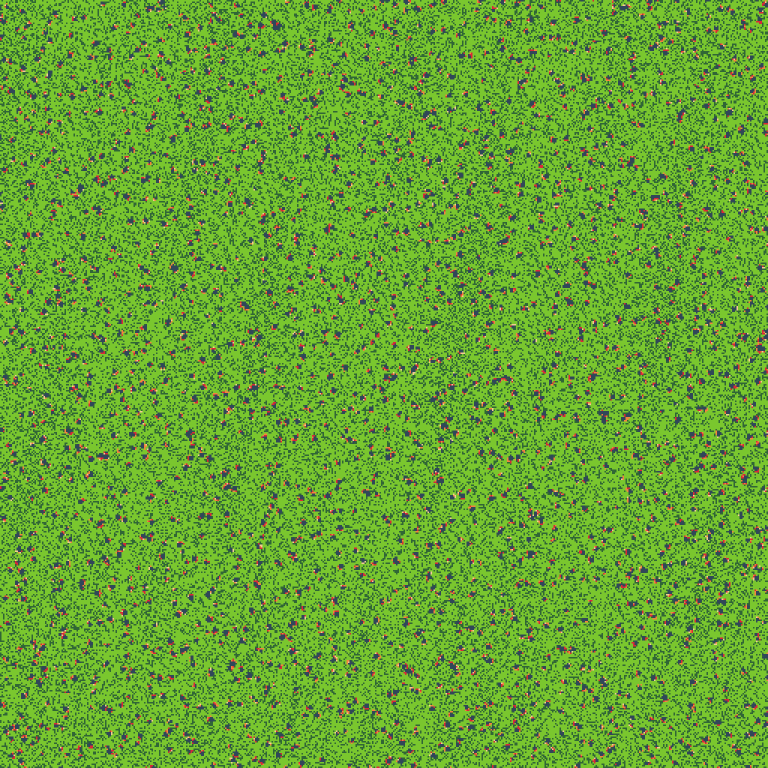
Reproduce this texture procedurally as a three.js fragment shader.

```glsl
varying vec2 vUv;

#define GRID 512.0          // grains across the canvas
#define DARK_SHARE 0.27     // share of dark grains in the grass
#define PATCH_SPACING 13.0  // patch lattice, in grains
#define PATCH_CHANCE 0.75   // chance of each patch to exist
#define ASH_RADIUS 1.45     // mean burnt radius, in grains
#define FIRE_WIDTH 0.9      // reach of the flames past the ash
#define GRASS_LIGHT vec3(0.48, 0.78, 0.18)
#define GRASS_DARK vec3(0.19, 0.40, 0.21)
#define ASH vec3(0.19, 0.28, 0.35)
#define FIRE_RED vec3(0.85, 0.16, 0.22)
#define FIRE_ORANGE vec3(0.95, 0.52, 0.24)
#define FIRE_PALE vec3(0.95, 0.80, 0.58)

float hash(vec2 p) {
  return fract(sin(dot(p, vec2(12.9898, 78.233))) * 43758.5453);
}

// Scattered patches around a grain: x = ash, y = flame on one side
vec2 burnMask(vec2 grain) {
  vec2 lattice = floor(grain / PATCH_SPACING);
  float rough = (hash(grain + 71.3) - 0.5) * 0.8;
  vec2 mask = vec2(0.0);
  for (int y = -1; y <= 1; y++) {
    for (int x = -1; x <= 1; x++) {
      for (int layer = 0; layer < 2; layer++) {
        vec2 id = lattice + vec2(float(x), float(y));
        vec2 seed = id + 37.7 * float(layer);
        if (hash(seed + 5.1) > PATCH_CHANCE) continue;
        vec2 jitter = vec2(hash(seed + 11.9), hash(seed + 23.4));
        vec2 offset = grain + 0.5 - (id + jitter) * PATCH_SPACING;
        float angle = 6.28318 * hash(seed + 47.2);
        float radius = ASH_RADIUS * mix(0.7, 1.25, hash(seed + 59.6));
        float dist = length(offset) + rough;
        float facing = dot(offset, vec2(cos(angle), sin(angle)));
        mask.x = max(mask.x, step(dist, radius));
        mask.y = max(mask.y, step(dist, radius + FIRE_WIDTH) * step(0.5 * dist, facing));
      }
    }
  }
  return mask;
}

vec3 grainColor(vec2 grain) {
  vec3 color = mix(GRASS_LIGHT, GRASS_DARK, step(hash(grain), DARK_SHARE));
  vec2 burn = burnMask(grain);
  float heat = hash(grain + 31.7);
  vec3 fire = mix(FIRE_RED, FIRE_ORANGE, step(0.52, heat));
  fire = mix(fire, FIRE_PALE, step(0.86, heat));
  color = mix(color, fire, burn.y);
  return mix(color, ASH, burn.x);
}

void main() {
  // Blend the four grains at the nearest corner over one pixel
  vec2 p = vUv * GRID;
  vec2 corner = floor(p + 0.5);
  vec2 blend = clamp((p - corner) / max(fwidth(p), 0.0001) + 0.5, 0.0, 1.0);
  vec3 below = mix(grainColor(corner - 1.0), grainColor(corner - vec2(0.0, 1.0)), blend.x);
  vec3 above = mix(grainColor(corner - vec2(1.0, 0.0)), grainColor(corner), blend.x);
  gl_FragColor = vec4(mix(below, above, blend.y), 1.0);
}
```
